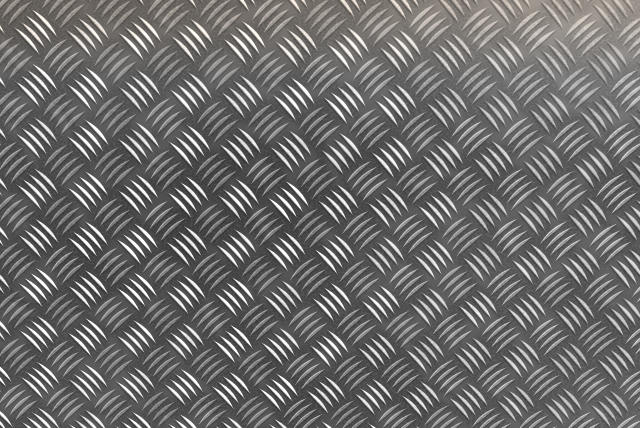
Reproduce this texture procedurally as a WebGL 2 fragment shader.

```glsl
#version 300 es
precision highp float;
// Worn metal tread plate: a tilted checker of curved raised bars in alternating directions.

#define PITCH 0.117               // distance between like cells, canvas height = 1
#define TILT 0.052                // clockwise turn of the lattice, radians
#define TAPER 0.11                // cells shrink towards the lower edge
#define ANCHOR vec2(0.676, 0.529) // centre of one bright cell
#define BARS 4.0                  // bars per cell
#define BAR_STEP 0.228            // bar spacing, cell side = 1
#define HALF_LENGTH 0.46
#define HALF_WIDTH 0.053
#define BOW 0.22                  // curvature of the bars
#define WEAR 0.19                 // strength of smudges and grain

uniform vec2 u_resolution;
out vec4 outColor;

float hash(vec2 p) {
  vec3 q = fract(p.xyx * vec3(0.1031, 0.1030, 0.0973));
  q += dot(q, q.yzx + 33.33);
  return fract((q.x + q.y) * q.z);
}

// Distance to the nearest scattered point.
float cellular(vec2 p) {
  vec2 cell = floor(p), local = fract(p);
  float nearest = 2.0;
  for (int y = -1; y <= 1; y++)
    for (int x = -1; x <= 1; x++) {
      vec2 o = vec2(x, y), id = cell + o;
      vec2 point = o + vec2(hash(id), hash(id + 71.7)) - local;
      nearest = min(nearest, dot(point, point));
    }
  return sqrt(nearest);
}

// Slow uneven variation from layered sines.
float drift(vec2 p) {
  return 0.5 * sin(p.x * 5.1 + 2.0 * sin(p.y * 3.7))
       + 0.3 * sin(p.y * 11.3 - p.x * 4.1 + 1.3)
       + 0.2 * sin(p.x * 23.0 + p.y * 17.0);
}

float cover(float d, float aa) {
  return 1.0 - smoothstep(-aa, aa, d);
}

void main() {
  vec2 uv = gl_FragCoord.xy / u_resolution.y;

  // Lattice in slight perspective, then the diagonal checker of unit cells
  vec2 p = uv - ANCHOR;
  p /= 1.0 + TAPER * p.y;
  vec2 right = vec2(cos(TILT), -sin(TILT));
  vec2 lattice = vec2(dot(p, right), dot(p, vec2(-right.y, right.x))) / PITCH;
  vec2 grid = vec2(lattice.x + lattice.y, lattice.y - lattice.x);
  vec2 id = floor(grid + 0.5);
  vec2 local = grid - id;
  bool facing = mod(id.x + id.y, 2.0) < 0.5;
  float aa = 0.7 * 1.414 / (PITCH * u_resolution.y);

  // Nearest curved, tapering bar of the cell
  float along = facing ? local.y : local.x;
  float across = (facing ? local.x : local.y) + BOW * (along * along - 0.08);
  float index = clamp(floor(across / BAR_STEP + 0.5 * BARS), 0.0, BARS - 1.0);
  float side = across - (index - 0.5 * (BARS - 1.0)) * BAR_STEP;
  float cellRandom = hash(id + 40.0);
  float barRandom = hash(id * 7.0 + index + 90.0);
  float t = along / (HALF_LENGTH * (0.94 + 0.08 * barRandom));
  float width = HALF_WIDTH * (1.0 - t * t);
  float bar = cover(abs(side) - width, aa);
  float shadow = cover(abs(side + 0.045) - width, aa * 1.4) * (1.0 - bar);

  // Sheet tone: dark middle, glow along the top and right
  float toRight = smoothstep(0.45, 1.5, uv.x);
  float glow = smoothstep(0.55, 1.05, uv.y) * (0.5 + 0.5 * toRight);
  float sheet = 0.264 + 0.27 * glow + 0.05 * toRight + 0.04 * (1.0 - uv.y);
  sheet += 0.024 * drift(uv);

  // Smudges and fine grain
  float grain = cellular(uv * vec2(150.0, 190.0)) - 0.5;
  float smudge = 1.0 - smoothstep(0.05, 0.55, cellular(uv * vec2(9.0, 13.0) + drift(uv * 2.0)));
  float wear = WEAR * (0.45 * grain + smudge * (0.18 + 0.7 * max(-grain, 0.0)));
  vec3 color = vec3(sheet + wear);
  color *= 1.0 - shadow * (facing ? 0.24 : 0.14);

  // Bars facing the light have a white core; the others have pale rims
  float core, rim, body, light;
  if (facing) {
    float shine = 1.0 - 0.36 * toRight - 0.14 * glow;
    shine *= 0.86 + 0.22 * cellRandom + 0.12 * (barRandom - 0.5);
    body = 0.50 + 0.12 * shine;
    light = 0.43 + 0.57 * shine;
    core = cover(abs(side - 0.006) - width * 0.72, aa);
    rim = 0.0;
  } else {
    body = sheet + 0.17 + 0.05 * toRight;
    light = 0.66 + 0.12 * toRight + 0.12 * (cellRandom - 0.5);
    core = 0.4 * cover(abs(side + 0.035) - 0.008, aa);
    rim = cover(abs(side - width * 0.5) - 0.017, aa);
  }
  float metal = mix(body, light, max(core, rim)) + wear * 1.4;
  color = mix(color, vec3(metal), bar);

  // Warm reflection in the upper edge, neutral elsewhere
  float warmth = smoothstep(0.80, 1.0, uv.y);
  color *= mix(vec3(1.005, 1.0, 0.998), vec3(1.05, 1.0, 0.95), warmth);
  outColor = vec4(clamp(color, 0.0, 1.0), 1.0);
}
```
